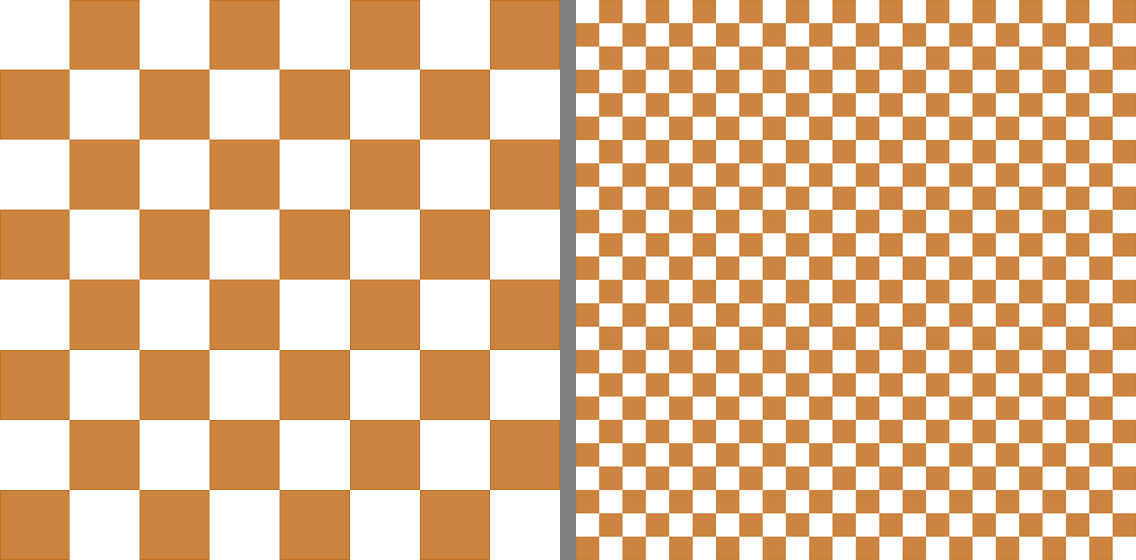
Left: one tile. Right: repeated 3 by 3.
Write a Shadertoy shader that draws this pattern.

```glsl
// Eight by eight checkerboard of white and caramel squares with fine dark rims.

void mainImage(out vec4 fragColor, in vec2 fragCoord) {
    // Cell units, counted from the upper left corner
    vec2 uv = fragCoord / iResolution.xy;
    vec2 p = 8.0 * vec2(uv.x, 1.0 - uv.y);
    vec2 pixel = 8.0 / iResolution.xy;

    // Signed distance to the nearest grid lines; lines 1 to 4 sit slightly early
    vec2 line = floor(p + 0.5);
    vec2 early = step(0.5, line) * step(line, vec2(4.5));
    vec2 dist = p - line + early * 0.4 / 64.0;

    // Smoothed parity on each axis: +1 in even cells, -1 in odd cells
    vec2 side = clamp(2.0 * dist / pixel, -1.0, 1.0);
    vec2 parity = side * (1.0 - 2.0 * mod(line, 2.0));
    float caramel = 0.5 - 0.5 * parity.x * parity.y;

    // Dark rim just inside each caramel square
    vec2 rims = clamp((1.0 / 64.0 - abs(dist)) / pixel + 0.5, 0.0, 1.0);
    float rim = max(rims.x, rims.y);
    vec3 square = mix(vec3(0.80, 0.52, 0.25), vec3(0.77, 0.44, 0.13), rim);

    fragColor = vec4(mix(vec3(1.0), square, caramel), 1.0);
}
```
